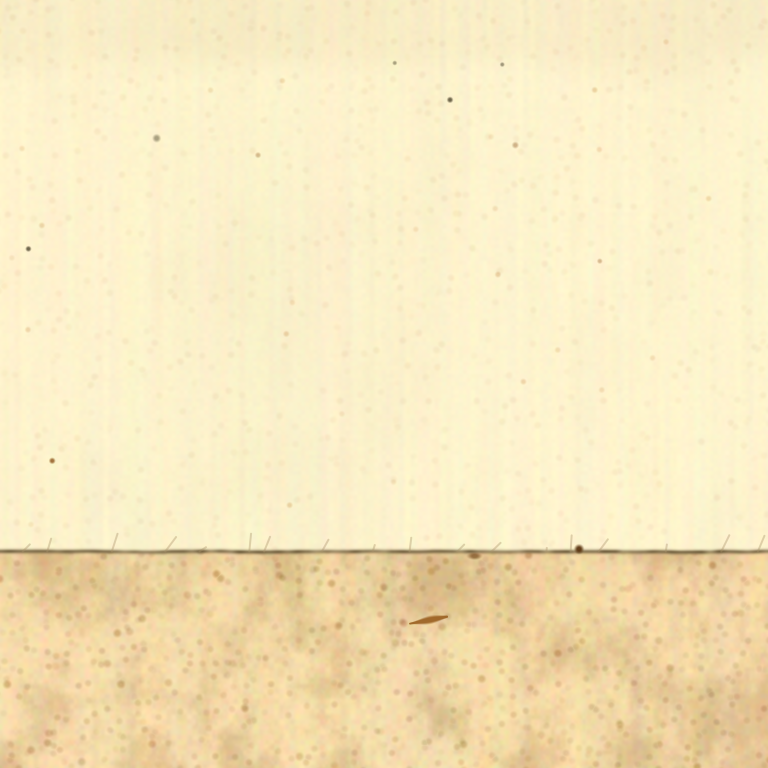
Write a Shadertoy shader that draws this texture.

```glsl
float hash(vec2 p) {
    vec3 q = fract(vec3(p.xyx) * 0.1031);
    q += dot(q, q.yzx + 33.33);
    return fract((q.x + q.y) * q.z);
}

float noise(vec2 p) {
    vec2 cell = floor(p), f = fract(p);
    f = f * f * (3.0 - 2.0 * f);
    float low = mix(hash(cell), hash(cell + vec2(1, 0)), f.x);
    float high = mix(hash(cell + vec2(0, 1)), hash(cell + vec2(1, 1)), f.x);
    return mix(low, high, f.y);
}

float fbm(vec2 p, int octaves) {
    float sum = 0.0, weight = 0.5, total = 0.0;
    for (int i = 0; i < octaves; i++) {
        sum += weight * noise(p);
        total += weight;
        weight *= 0.6;
        p = p * 2.03 + 17.3;
    }
    return sum / total;
}

float segment(vec2 p, vec2 a, vec2 b) {
    vec2 d = b - a;
    return length(p - a - d * clamp(dot(p - a, d) / dot(d, d), 0.0, 1.0));
}

float spot(vec2 p, vec2 center, float radius) {
    return 1.0 - smoothstep(radius * 0.3, radius * 1.4, length(p - center));
}

// Soft flecks, one per grid cell, kept with the given probability
float flecks(vec2 p, float cells, float density, float radius, float seed) {
    vec2 q = p * cells, base = floor(q);
    float mask = 0.0;
    for (int y = -1; y <= 1; y++)
    for (int x = -1; x <= 1; x++) {
        vec2 id = base + vec2(x, y) + seed;
        vec2 center = base + vec2(x, y) + vec2(hash(id + 3.1), hash(id + 8.7));
        float keep = step(hash(id + 21.4), density);
        float strength = 0.3 + 0.7 * hash(id + 41.2);
        mask = max(mask, keep * strength * spot(q, center, radius));
    }
    return mask;
}

// Vertical scanner streaks with a slight independent tint per channel
vec3 streaks(vec2 p, float columns) {
    vec2 q = vec2(p.x * columns, p.y * 3.0);
    return vec3(noise(q), noise(q + 71.0), noise(q + 143.0)) - 0.5;
}

vec3 grain(vec2 p, float cells) {
    vec2 q = p * cells;
    return vec3(noise(q), noise(q + 37.0), noise(q + 91.0)) - 0.5;
}

vec3 creamSheet(vec2 p) {
    vec3 color = vec3(0.995, 0.957, 0.807);
    float topBand = smoothstep(0.88, 0.95, p.y + 0.04 * (noise(p * 6.0) - 0.5));
    color -= topBand * vec3(0.018, 0.026, 0.030);
    float cloud = smoothstep(0.48, 0.72, fbm(p * vec2(9.0, 6.0), 4));
    float stain = exp(-dot((p - vec2(0.33, 0.56)) * vec2(5.0, 3.0),
                           (p - vec2(0.33, 0.56)) * vec2(5.0, 3.0)));
    color -= (0.5 * cloud + 0.7 * stain) * vec3(0.014, 0.018, 0.018);
    color += streaks(p, 130.0) * 0.024 + grain(p, 190.0) * 0.020;
    color -= flecks(p, 62.0, 0.28, 0.30, 5.0) * vec3(0.025, 0.042, 0.045);
    color -= flecks(p, 24.0, 0.07, 0.09, 60.0) * vec3(0.07, 0.14, 0.18);
    return color;
}

vec3 tanSheet(vec2 p, float edgeY) {
    float mottle = fbm(p * vec2(16.0, 13.0), 5);
    vec3 color = mix(vec3(0.87, 0.755, 0.555), vec3(0.972, 0.872, 0.672),
                     smoothstep(0.24, 0.70, mottle));
    float nearEdge = exp((p.y - edgeY) * 16.0);
    color -= nearEdge * vec3(0.032, 0.040, 0.042);
    color += streaks(p, 105.0) * 0.038 + grain(p, 150.0) * 0.050;
    color -= flecks(p, 70.0, 0.40, 0.32, 11.0) * vec3(0.085, 0.10, 0.10);
    color -= flecks(p, 32.0, 0.20, 0.17, 90.0) * vec3(0.13, 0.17, 0.19);
    return color;
}

void mainImage(out vec4 fragColor, in vec2 fragCoord) {
    vec2 p = fragCoord / iResolution.xy;
    float pixel = 1.0 / iResolution.y;
    float edgeY = 0.2815 + 0.0015 * (noise(vec2(p.x * 35.0, 2.0)) - 0.5);
    vec3 color = mix(tanSheet(p, edgeY), creamSheet(p),
                     smoothstep(-0.0015 - pixel, 0.0015 + pixel, p.y - edgeY));

    // Shadow line and frayed hairs along the seam
    float seam = exp(-pow((p.y - edgeY) / 0.0029, 2.0));
    color = mix(color, vec3(0.43, 0.36, 0.23), seam * (0.55 + 0.4 * noise(vec2(p.x * 80.0, 7.0))));
    for (int i = 0; i < 18; i++) {
        float id = float(i);
        vec2 root = vec2((id + hash(vec2(id, 4.0))) / 18.0, 0.282);
        vec2 tip = root + vec2(0.014 * hash(vec2(id, 9.0)), 0.004 + 0.019 * pow(hash(vec2(id, 15.0)), 2.0));
        float hair = 1.0 - smoothstep(0.0004, 0.0022, segment(p, root, tip));
        color = mix(color, vec3(0.66, 0.57, 0.41), hair * 0.38);
    }

    // Dark specks and faint rusty marks
    vec3 ink = vec3(0.34, 0.31, 0.21), rust = vec3(0.55, 0.32, 0.10);
    color = mix(color, ink, 0.85 * spot(p, vec2(0.586, 0.870), 0.0036));
    color = mix(color, ink, 0.50 * spot(p, vec2(0.204, 0.820), 0.0048));
    color = mix(color, ink, 0.85 * spot(p, vec2(0.037, 0.676), 0.0034));
    color = mix(color, ink, 0.55 * spot(p, vec2(0.654, 0.916), 0.0028));
    color = mix(color, ink, 0.50 * spot(p, vec2(0.514, 0.918), 0.0028));
    color = mix(color, rust, 0.80 * spot(p, vec2(0.068, 0.400), 0.0037));
    color = mix(color, rust, 0.40 * spot(p, vec2(0.671, 0.811), 0.0040));
    color = mix(color, rust, 0.35 * spot(p, vec2(0.336, 0.798), 0.0035));
    color = mix(color, rust, 0.35 * spot(p, vec2(0.781, 0.660), 0.0032));
    color = mix(color, rust * 0.65, 0.95 * spot(p, vec2(0.754, 0.285), 0.0056));
    color = mix(color, rust * 0.8, 0.65 * spot(p * vec2(0.5, 1.0), vec2(0.309, 0.276), 0.0042));

    // Tapered brown fibre
    float taper = 0.0045 * (1.0 - smoothstep(0.0, 0.027, abs(p.x - 0.560))) + 0.001;
    float fibre = 1.0 - smoothstep(taper * 0.4, taper + 0.001, segment(p, vec2(0.534, 0.188), vec2(0.582, 0.197)));
    color = mix(color, vec3(0.60, 0.37, 0.12), fibre * 0.9);

    fragColor = vec4(clamp(color, 0.0, 1.0), 1.0);
}
```
